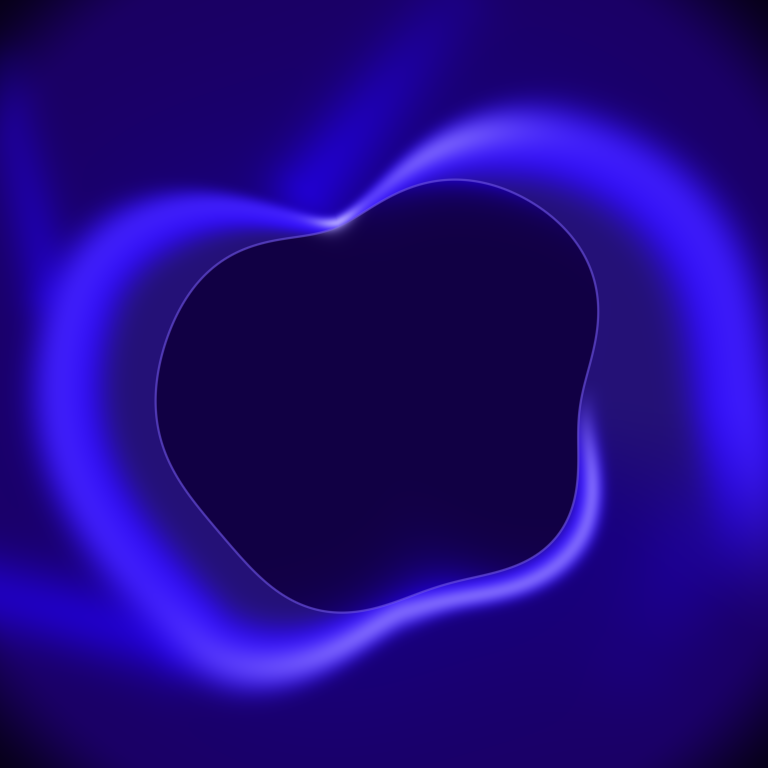
Write a Shadertoy shader that draws this background.

```glsl
// Dark rounded blob wrapped in glowing electric-blue ribbons on a deep indigo field.

const float TAU = 6.2831853;
const vec3 FIELD_FAR  = vec3(0.105, 0.000, 0.36);
const vec3 FIELD_NEAR = vec3(0.090, 0.000, 0.52);
const vec3 BLOB_COLOR = vec3(0.068, 0.000, 0.265);
const vec3 HAZE_COLOR = vec3(0.145, 0.075, 0.46);
const vec3 BEAM_COLOR = vec3(0.130, 0.000, 0.86);
const vec3 ELECTRIC   = vec3(0.200, 0.060, 1.00);
const vec3 PALE       = vec3(0.660, 0.600, 1.00);
const vec3 RIM_COLOR  = vec3(0.420, 0.320, 0.88);
const float PINCH_ANGLE = 1.850;   // where both ribbons leave the blob
const float BLOB_RADIUS = 0.2793;
const float RIM_WIDTH   = 0.0011;

// Cosine and sine weights of the blob outline, by harmonic
const vec2 OUTLINE[6] = vec2[6](
    vec2( 0.0033, -0.0176), vec2( 0.0098,  0.0188), vec2(-0.0155,  0.0087),
    vec2(-0.0079, -0.0078), vec2(-0.0053,  0.0018), vec2(-0.0025,  0.0070));

// Outline radius in x, its slope by angle in y
vec2 blobOutline(float angle) {
    vec2 outline = vec2(BLOB_RADIUS, 0.0);
    for (int i = 0; i < 6; i++) {
        float k = float(i + 1);
        vec2 wave = vec2(cos(k * angle), sin(k * angle));
        outline.x += dot(OUTLINE[i], wave);
        outline.y += k * dot(OUTLINE[i], vec2(-wave.y, wave.x));
    }
    return outline;
}

// Smooth step with its limits in degrees
float arc(float from, float to, float angle) {
    return smoothstep(radians(from), radians(to), angle);
}

float bump(float x, float center, float width) {
    float t = (x - center) / width;
    return exp(-t * t);
}

// Cross-section of a ribbon: body, hot outer edge, haze on the inner side
vec3 ribbon(float d, float width, float heat) {
    float body = exp(-pow(abs(d / width), 2.8));
    float edge = heat * bump(d, 0.22 * width, 0.55 * width);
    return vec3(body, edge, smoothstep(0.0, -1.3 * width, d));
}

// Ribbon running counterclockwise from the pinch, around left and bottom
vec3 leftRibbon(float gap, float a) {
    float offset = 0.120 * arc(-5.0, 58.0, a) - 0.013 * arc(55.0, 100.0, a);
    offset *= 1.0 - arc(128.0, 170.0, a);
    offset += 0.021 * arc(140.0, 200.0, a) * (1.0 - arc(215.0, 258.0, a));
    float width = 0.013 + 0.038 * arc(0.0, 45.0, a) - 0.028 * arc(135.0, 185.0, a);
    float heat = 0.10 + 0.90 * bump(a, 0.0, 0.13) + 0.50 * arc(112.0, 165.0, a);
    return ribbon(gap - offset, width, heat) * (1.0 - arc(226.0, 256.0, a));
}

// Ribbon running clockwise from the pinch, spiralling out to the right
vec3 rightRibbon(float gap, float a) {
    float lift = a - 0.244;
    float offset = 0.0595 * (lift + sqrt(lift * lift + 0.02));
    float width = 0.013 + 0.046 * arc(0.0, 50.0, a);
    float heat = 0.08 + 0.90 * bump(a, 0.0, 0.13) + 0.45 * bump(a, 0.5, 0.30);
    return ribbon(gap - offset, width, heat) * (1.0 - arc(108.0, 142.0, a));
}

// Soft beam from a to b whose strength runs from x to y
float beam(vec2 p, vec2 a, vec2 b, float width, vec2 strength) {
    vec2 ab = b - a;
    float h = clamp(dot(p - a, ab) / dot(ab, ab), 0.0, 1.0);
    return mix(strength.x, strength.y, h) * bump(length(p - a - ab * h), 0.0, width);
}

void mainImage(out vec4 fragColor, in vec2 fragCoord) {
    float scale = min(iResolution.x, iResolution.y);
    vec2 p = (fragCoord - 0.5 * iResolution.xy) / scale;
    float pixel = 1.0 / scale;
    float radius = length(p);
    float angle = atan(p.y, p.x + 1e-6);
    vec2 outline = blobOutline(angle);
    float gap = radius - outline.x;
    float edge = gap / length(vec2(1.0, outline.y / outline.x));

    // Field and loose beams
    vec3 color = mix(FIELD_FAR, FIELD_NEAR, exp(-5.0 * max(gap, 0.0)));
    float beams = beam(p, vec2(-0.096, 0.253), vec2(0.086, 0.487), 0.052, vec2(0.85, 0.22));
    beams = max(beams, beam(p, vec2(-0.435, 0.122), vec2(-0.500, 0.409), 0.038, vec2(0.60, 0.28)));
    beams = max(beams, beam(p, vec2(-0.279, -0.333), vec2(-0.526, -0.268), 0.052, vec2(0.85, 0.70)));
    beams = max(beams, beam(p, vec2(0.470, -0.086), vec2(0.333, -0.346), 0.080, vec2(0.60, 0.12)));
    color = mix(color, BEAM_COLOR, beams);

    // Ribbons with their haze
    float turn = mod(angle - PINCH_ANGLE, TAU);
    vec3 glow = max(leftRibbon(gap, turn), rightRibbon(gap, TAU - turn));
    color = mix(color, HAZE_COLOR, 0.9 * glow.z);
    color = mix(color, ELECTRIC, 0.95 * glow.x);
    color = mix(color, PALE, min(glow.y, 1.0));

    // Blob, lit from within along its top and bottom
    float light = 0.75 * bump(angle, 1.20, 0.38) * exp(min(edge, 0.0) / 0.018)
                + 0.80 * bump(angle, -1.42, 0.36) * exp(min(edge, 0.0) / 0.030);
    vec3 inside = mix(BLOB_COLOR, BEAM_COLOR, light);
    inside = mix(inside, PALE, 0.8 * bump(turn - TAU * step(0.5 * TAU, turn), 0.0, 0.12)
                               * exp(min(edge, 0.0) / 0.006));
    color = mix(inside, color, smoothstep(-pixel, pixel, edge));
    float rim = 1.0 - smoothstep(RIM_WIDTH - 0.5 * pixel, RIM_WIDTH + pixel, abs(edge));
    color = mix(color, max(color, RIM_COLOR), 0.65 * rim);

    // Darkened corners
    color *= 1.0 - 0.75 * smoothstep(0.58, 0.72, radius);
    fragColor = vec4(color, 1.0);
}
```
